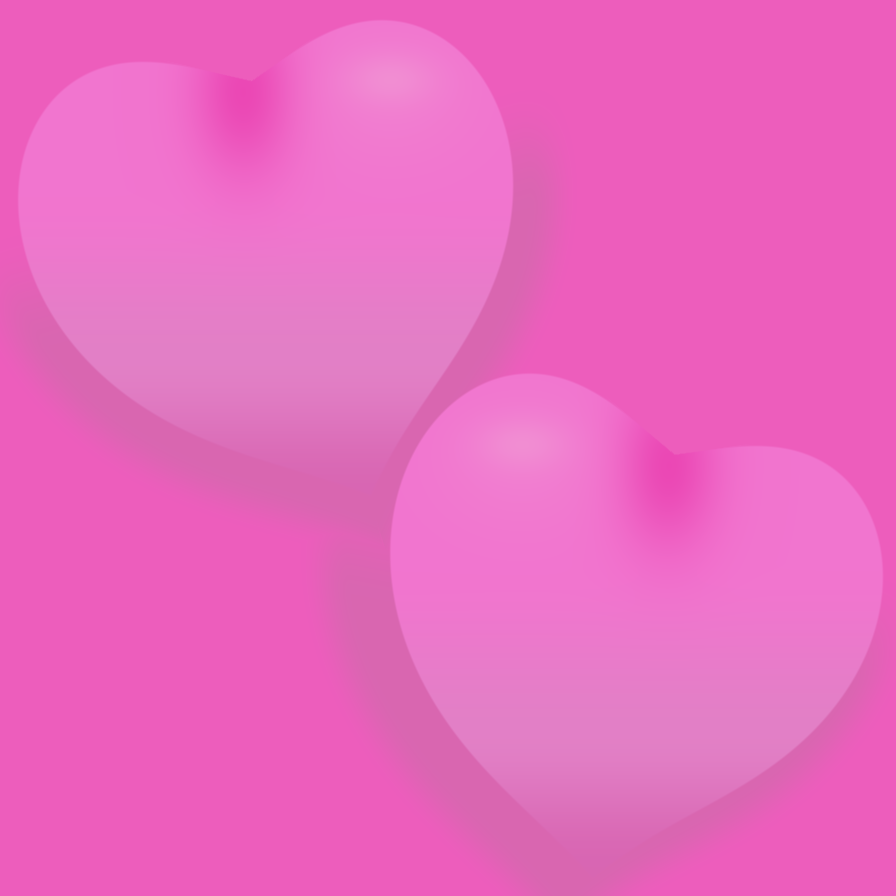
This background is drawn by a three.js fragment shader. Its source:

```glsl
// Two puffy pink hearts with soft shadows on a flat pink ground.
varying vec2 vUv;

const vec3 GROUND = vec3(0.928, 0.365, 0.738);
const vec3 SHADOW = vec3(0.850, 0.400, 0.692);
const vec3 BODY = vec3(0.947, 0.457, 0.810);
const vec3 LOWER = vec3(0.885, 0.500, 0.775);
const vec3 TIP = vec3(0.848, 0.400, 0.700);
const vec3 CREASE = vec3(0.918, 0.265, 0.700);
const vec3 GLOSS = vec3(0.945, 0.555, 0.825);

const float HEART_LENGTH = 0.4805;

// Elliptical gaussian spot.
float spot(vec2 p, vec2 size) {
  vec2 q = p / size;
  return exp(-dot(q, q));
}

// Local frame: x across the heart, y from the notch down to the tip.
vec2 toLocal(vec2 p, float tilt) {
  float c = cos(tilt), s = sin(tilt);
  return vec2(c * p.x + s * p.y, s * p.x - c * p.y);
}

// Radius of one lobe around the notch, at an angle from the tip axis.
float lobeRadius(float angle, float maxAngle, float base, float power) {
  float t = clamp(angle / maxAngle, 0.0, 1.0);
  float point = (HEART_LENGTH - base) * exp(-12.0 * t);
  return (base + point) * pow(1.0 - t, power);
}

// Implicit heart, negative inside; the left lobe is the fuller one.
float heartField(vec2 p) {
  float angle = atan(abs(p.x), p.y);
  float radius = p.x < 0.0
    ? lobeRadius(angle, 2.094, 0.431, 0.36)
    : lobeRadius(angle, 1.920, 0.406, 0.40);
  return length(p) - radius;
}

// Approximate signed distance from the field and its slope.
float heartDistance(vec2 p) {
  vec2 e = vec2(0.001, 0.0);
  vec2 slope = vec2(heartField(p + e.xy) - heartField(p - e.xy),
                    heartField(p + e.yx) - heartField(p - e.yx)) / (2.0 * e.x);
  return heartField(p) / max(length(slope), 1.0);
}

// Soft shadow around the lower part of a heart.
float heartShadow(vec2 p, float tilt, vec2 shift) {
  vec2 q = toLocal(p - shift, tilt);
  float spread = 1.0 - smoothstep(0.018, 0.075, heartDistance(q));
  return spread * smoothstep(0.08, 0.22, q.y);
}

// Shaded surface of a heart; p is measured from its notch.
vec3 heartColor(vec2 p, vec2 glossCenter) {
  float depth = -p.y;
  vec3 color = mix(BODY, LOWER, smoothstep(0.12, 0.32, depth));
  color = mix(color, TIP, smoothstep(0.31, 0.46, depth));
  color = mix(color, CREASE, 0.95 * spot(p + vec2(0.008, 0.012), vec2(0.055, 0.09)));
  vec2 g = p - glossCenter;
  float gloss = 0.65 * spot(g, vec2(0.05, 0.028))
              + 0.35 * spot(g + vec2(0.0, 0.02), vec2(0.095, 0.075));
  return mix(color, GLOSS, gloss);
}

// Lays one heart over the colour below it.
vec3 addHeart(vec3 below, vec2 p, float tilt, vec2 glossCenter) {
  float d = heartDistance(toLocal(p, tilt));
  float cover = 1.0 - smoothstep(-0.0015, 0.0015, d);
  return mix(below, heartColor(p, glossCenter), cover);
}

void main() {
  // Position of each notch and lean of each heart.
  vec2 upper = vUv - vec2(0.281, 0.909);
  vec2 lower = vUv - vec2(0.753, 0.492);
  float upperTilt = 0.280;
  float lowerTilt = -0.191;

  // Ground and merged shadows.
  float shade = max(heartShadow(upper, upperTilt, vec2(0.0, -0.006)),
                    heartShadow(lower, lowerTilt, vec2(-0.028, 0.0)));
  vec3 color = mix(GROUND, SHADOW, shade);

  // Hearts.
  color = addHeart(color, upper, upperTilt, vec2(0.155, 0.003));
  color = addHeart(color, lower, lowerTilt, vec2(-0.170, 0.013));

  gl_FragColor = vec4(color, 1.0);
}
```
